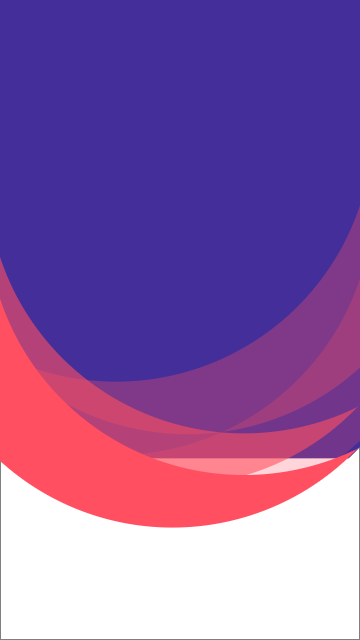
Reproduce this background procedurally as a WebGL 2 fragment shader.

```glsl
#version 300 es
precision highp float;

uniform vec2 u_resolution;
out vec4 fragColor;

// Antialiased coverage of a signed distance, in canvas widths
float cover(float d) {
    return clamp(0.5 - d * u_resolution.x, 0.0, 1.0);
}

// Round-bottomed bowl with straight sides above its centre
float bowl(vec2 p, vec2 center, float radius) {
    vec2 q = p - center;
    return length(vec2(q.x, min(q.y, 0.0))) - radius;
}

// Crescent left when a shifted bowl is cut from another
float crescent(vec2 p, float height) {
    vec2 center = vec2(0.479, height);
    float outer = bowl(p, center, 0.712);
    float inner = bowl(p, center + vec2(0.199, 0.148), 0.714);
    return cover(max(outer, -inner));
}

void main() {
    vec2 p = gl_FragCoord.xy / u_resolution.x;
    vec2 mirrored = vec2(1.0 - p.x, p.y);
    vec3 indigo = vec3(0.265, 0.18, 0.604);
    vec3 coral = vec3(1.0, 0.31, 0.38);

    // White sheet with a thin grey frame
    float edge = min(min(p.x, 1.0 - p.x), p.y);
    vec3 color = mix(vec3(1.0), vec3(0.4), cover(edge - 0.0023));

    // Indigo field ending at a level line and a rounded corner
    float field = max(0.5046 - p.y, bowl(p, vec2(0.479, 1.0243), 0.714));
    color = mix(color, indigo, cover(field));

    // Faint crescents rising to the right
    color = mix(color, coral, 0.32 * crescent(mirrored, 1.2836));
    color = mix(color, coral, 0.24 * crescent(mirrored, 1.08));

    // Stronger crescents rising to the left
    color = mix(color, coral, 0.6 * crescent(p, 1.14));
    color = mix(color, coral, crescent(p, 1.0243));

    fragColor = vec4(color, 1.0);
}
```
